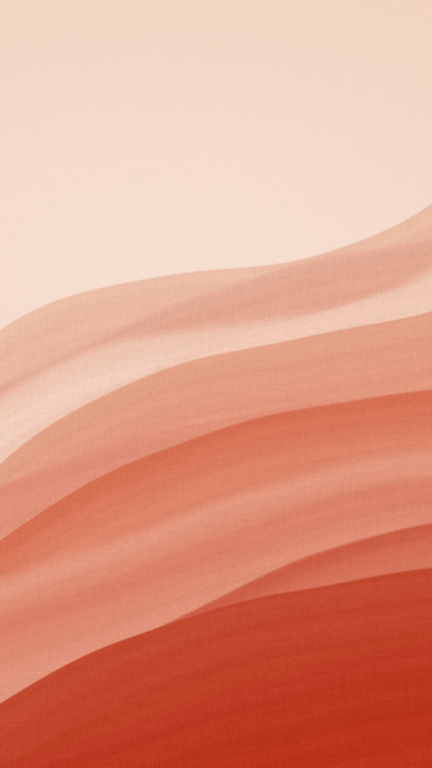
Give the GLSL for this background, as a Shadertoy shader.

```glsl
// Overlapping terracotta washes sweep in curved hills beneath a pale peach sky.

const int WASHES = 12;
const vec3 SKY_TOP = vec3(0.940, 0.815, 0.735);
const vec3 SKY_GLOW = vec3(0.966, 0.872, 0.815);
const vec2 GLOW_CENTER = vec2(0.38, 0.66);
const float STREAK_STRENGTH = 0.012;
const float GRAIN_STRENGTH = 0.018;
const float WEAVE_STRENGTH = 0.008;
const vec2 GRAIN_CELLS = vec2(216.0, 384.0);

// Edge heights at four evenly spaced columns, from back to front.
const vec4 EDGES[WASHES] = vec4[](
    vec4(0.570, 0.637, 0.660, 0.736), vec4(0.495, 0.586, 0.651, 0.688),
    vec4(0.482, 0.560, 0.586, 0.648), vec4(0.417, 0.516, 0.581, 0.632),
    vec4(0.395, 0.509, 0.557, 0.596), vec4(0.365, 0.432, 0.469, 0.495),
    vec4(0.297, 0.405, 0.464, 0.491), vec4(0.245, 0.310, 0.375, 0.414),
    vec4(0.195, 0.264, 0.333, 0.378), vec4(0.073, 0.172, 0.264, 0.318),
    vec4(0.085, 0.177, 0.229, 0.260), vec4(0.000, 0.060, 0.120, 0.165));

// Pigment at the edge of each wash.
const vec3 RIM[WASHES] = vec3[](
    vec3(0.925, 0.740, 0.650), vec3(0.895, 0.665, 0.575),
    vec3(0.935, 0.775, 0.695), vec3(0.940, 0.780, 0.700),
    vec3(0.890, 0.630, 0.520), vec3(0.875, 0.560, 0.460),
    vec3(0.845, 0.440, 0.325), vec3(0.890, 0.600, 0.500),
    vec3(0.855, 0.500, 0.400), vec3(0.800, 0.365, 0.270),
    vec3(0.765, 0.285, 0.190), vec3(0.740, 0.230, 0.140));

// Pigment after each wash has spread downward.
const vec3 BODY[WASHES] = vec3[](
    vec3(0.915, 0.715, 0.625), vec3(0.890, 0.645, 0.550),
    vec3(0.950, 0.815, 0.745), vec3(0.940, 0.795, 0.720),
    vec3(0.890, 0.600, 0.490), vec3(0.880, 0.570, 0.470),
    vec3(0.870, 0.520, 0.410), vec3(0.865, 0.530, 0.425),
    vec3(0.885, 0.590, 0.490), vec3(0.840, 0.460, 0.360),
    vec3(0.750, 0.245, 0.150), vec3(0.730, 0.205, 0.115));

// Edge softness and the distance over which the pigment spreads.
const vec2 SPREAD[WASHES] = vec2[](
    vec2(0.002, 0.05), vec2(0.005, 0.07), vec2(0.012, 0.06),
    vec2(0.006, 0.05), vec2(0.002, 0.08), vec2(0.004, 0.06),
    vec2(0.002, 0.08), vec2(0.014, 0.06), vec2(0.007, 0.11),
    vec2(0.003, 0.05), vec2(0.002, 0.12), vec2(0.020, 0.10));

float hash(vec2 p) {
    p = fract(p * vec2(0.1031, 0.1137));
    p += dot(p, p.yx + 33.33);
    return fract((p.x + p.y) * p.x * 17.0);
}

// Cubic curve through four heights at x = 0, 1/3, 2/3 and 1.
float curveHeight(vec4 h, float x) {
    float t = 3.0 * x, a = t - 1.0, b = t - 2.0, c = t - 3.0;
    return dot(h, vec4(-a * b * c / 6.0, t * b * c / 2.0,
                       -t * a * c / 2.0, t * a * b / 6.0));
}

// Layered sines form brush streaks running along an edge.
float brushStreaks(float depth, float x, float seed) {
    float bend = 0.7 * sin(5.0 * x + seed);
    return 0.5 * sin(depth * 150.0 + 2.0 * bend + seed)
         + 0.3 * sin(depth * 310.0 - 4.0 * x + seed * 2.3)
         + 0.2 * sin(depth * 570.0 + 3.0 * bend);
}

void mainImage(out vec4 fragColor, in vec2 fragCoord) {
    vec2 uv = fragCoord / iResolution.xy;
    float pixel = 1.0 / iResolution.y;

    // Sky with a broad glow above the hills.
    float glow = exp(-dot((uv - GLOW_CENTER) * vec2(0.9, 3.0),
                          (uv - GLOW_CENTER) * vec2(0.9, 3.0)));
    vec3 color = mix(SKY_TOP, SKY_GLOW, glow);
    float paint = 0.0;

    // Washes from back to front.
    for (int i = 0; i < WASHES; i++) {
        float seed = float(i) * 1.7;
        float wobble = 0.0012 * sin(uv.x * 17.0 + seed);
        float depth = curveHeight(EDGES[i], uv.x) + wobble - uv.y;
        float soft = max(SPREAD[i].x, pixel);
        float cover = smoothstep(-soft, soft, depth);
        vec3 wash = mix(RIM[i], BODY[i], smoothstep(0.0, SPREAD[i].y, depth));
        wash += STREAK_STRENGTH * brushStreaks(depth, uv.x, seed);
        color = mix(color, wash, cover);
        paint = max(paint, cover);
    }

    // Paper grain and faint woven threads.
    vec2 cell = floor(uv * GRAIN_CELLS);
    float grain = hash(cell) - 0.5;
    float weave = hash(vec2(cell.x, floor(cell.y / 12.0)))
                + hash(vec2(floor(cell.x / 12.0), cell.y) + 71.0) - 1.0;
    color += (GRAIN_STRENGTH * grain + WEAVE_STRENGTH * weave) * mix(0.25, 1.0, paint);

    fragColor = vec4(clamp(color, 0.0, 1.0), 1.0);
}
```
